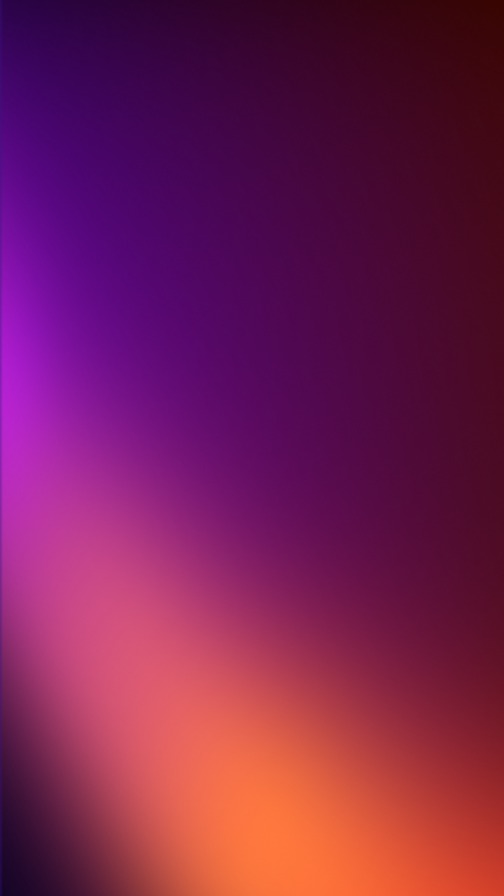
A WebGL 2 fragment shader for this background:

```glsl
#version 300 es
precision highp float;

uniform vec2 u_resolution;
out vec4 fragColor;

#define BEAM_START 0.51
#define BEAM_SLOPE -1.05
#define BEAM_BEND 0.42
#define WIDTH_ABOVE 0.265
#define WIDTH_BELOW 0.31
#define COLOR_SHEAR 0.6
#define SKY_FADE 4.0
#define HALO_CENTER vec2(0.0, 0.56)
#define HALO_SIZE vec2(0.10, 0.15)
#define GRAIN 0.004

float hash(vec2 p) {
    return fract(sin(dot(p, vec2(12.9898, 78.233))) * 43758.5453);
}

// Purple on the left, maroon on the right, darker towards the top
vec3 skyColor(vec2 uv) {
    vec3 top = mix(vec3(0.15, 0.01, 0.27), vec3(0.22, 0.02, 0.00), uv.x);
    vec3 low = mix(vec3(0.40, 0.02, 0.68), vec3(0.30, 0.045, 0.15), uv.x);
    return mix(low, top, exp(-SKY_FADE * (1.0 - uv.y)));
}

// Violet, rose, orange and red along the beam
vec3 beamColor(float s) {
    vec3 violet = vec3(0.64, 0.13, 0.70);
    vec3 rose = vec3(0.84, 0.33, 0.48);
    vec3 orange = vec3(1.00, 0.47, 0.24);
    vec3 red = vec3(0.95, 0.30, 0.16);
    vec3 color = mix(violet, rose, smoothstep(-0.06, 0.27, s));
    color = mix(color, orange, smoothstep(0.20, 0.55, s));
    return mix(color, red, smoothstep(0.52, 0.98, s));
}

// Soft falloff on both sides of the beam's ridge
float beamGlow(float d) {
    return d > 0.0 ? exp(-pow(d / WIDTH_ABOVE, 2.0))
                   : exp(-pow(-d / WIDTH_BELOW, 2.4));
}

void main() {
    vec2 uv = gl_FragCoord.xy / u_resolution;

    // Height above the curved ridge
    float ridge = BEAM_START + uv.x * (BEAM_SLOPE + BEAM_BEND * uv.x);
    float d = uv.y - ridge;

    // Sky above, dark corner below
    vec3 corner = vec3(0.05, 0.01, 0.14);
    vec3 color = mix(corner, skyColor(uv), smoothstep(-0.25, 0.10, d));

    // Diagonal beam, with green fading a little sooner
    float glow = beamGlow(d);
    vec3 weight = vec3(glow, pow(glow, 1.2), glow);
    color = mix(color, beamColor(uv.x - COLOR_SHEAR * d), weight);

    // Violet halo at the left side
    vec2 q = (uv - HALO_CENTER) / HALO_SIZE;
    color += vec3(0.08, 0.0, 0.13) * exp(-dot(q, q));

    // Thin cool rim on the left edge
    float rim = 1.0 - smoothstep(0.0, 0.007, uv.x);
    color = mix(color, vec3(0.22, 0.08, 0.50), 0.35 * rim);

    // Fine grain against banding
    color += (hash(floor(uv * vec2(288.0, 512.0))) - 0.5) * GRAIN;
    fragColor = vec4(clamp(color, 0.0, 1.0), 1.0);
}
```
